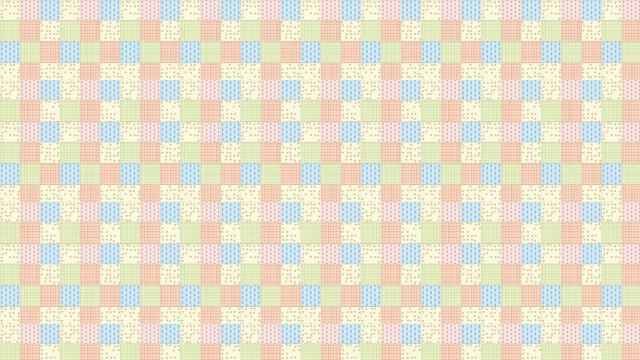
A WebGL 2 fragment shader for this pattern:

```glsl
#version 300 es
precision highp float;

uniform vec2 u_resolution;
out vec4 fragColor;

// Sizes as fractions of the canvas height
const float PATCH = 0.0557;
const float TILE_HEIGHT = 0.3384;
const int COLUMNS = 3;
const int ROWS = 6;

// Row edges from the top, as fractions of the tile height
const float ROW_EDGE[7] = float[7](0.0, 0.167, 0.340, 0.516, 0.659, 0.822, 1.0);

// Fabric kinds and their layout, row by row from the top
const int CREAM = 0, PINK = 1, BLUE = 2, GREEN = 3, SALMON = 4;
const int LAYOUT[18] = int[18](
    CREAM, PINK, BLUE,
    GREEN, SALMON, CREAM,
    BLUE, GREEN, SALMON,
    CREAM, SALMON, CREAM,
    CREAM, PINK, BLUE,
    GREEN, SALMON, CREAM);

const vec3 CREAM_COLOR = vec3(0.975, 0.975, 0.875);
const vec3 PINK_COLOR = vec3(0.955, 0.895, 0.875);
const vec3 PINK_MARK = vec3(0.90, 0.66, 0.66);
const vec3 BLUE_COLOR = vec3(0.83, 0.92, 0.955);
const vec3 BLUE_MARK = vec3(0.56, 0.74, 0.86);
const vec3 GREEN_COLOR = vec3(0.92, 0.945, 0.80);
const vec3 GREEN_THREAD = vec3(0.81, 0.87, 0.62);
const vec3 SALMON_COLOR = vec3(0.97, 0.86, 0.78);
const vec3 SALMON_THREAD = vec3(0.91, 0.68, 0.57);
const vec3 SPRIG_OLIVE = vec3(0.76, 0.79, 0.52);
const vec3 SPRIG_ROSE = vec3(0.90, 0.72, 0.60);
const vec3 SEAM_COLOR = vec3(0.78, 0.70, 0.61);

// Motif sizes in patch widths
const float SPRIG_COUNT = 5.0;
const float SPRIG_RADIUS = 0.045;
const float THREAD_COUNT = 7.0;
const float THREAD_WIDTH = 0.05;
const float SEAM_WIDTH = 0.024;
const float STITCH_COUNT = 6.0;
const float SEAM_STRENGTH = 0.6;
const float FAINT_SEAM = 0.15;

float hash(vec2 p) {
    vec3 q = fract(vec3(p.xyx) * 0.1031);
    q += dot(q, q.yzx + 33.33);
    return fract((q.x + q.y) * q.z);
}

// Coverage of the region where distance d is below zero
float cover(float d, float aa) {
    return 1.0 - smoothstep(-aa, aa, d);
}

// Threads along one axis, uneven in position and strength
float threads(float x, float seed, float aa) {
    float id = floor(x * THREAD_COUNT);
    float center = 0.5 + 0.3 * (hash(vec2(id, seed)) - 0.5);
    float d = abs(fract(x * THREAD_COUNT) - center) / THREAD_COUNT;
    float strength = mix(0.45, 1.0, hash(vec2(id + 19.0, seed)));
    return strength * cover(d - 0.5 * THREAD_WIDTH, aa);
}

vec3 plaid(vec2 q, vec3 base, vec3 thread, float seed, float aa) {
    float weave = threads(q.x, seed, aa) + threads(q.y, seed + 7.0, aa);
    return mix(base, thread, min(0.65 * weave, 1.0));
}

vec3 sprigs(vec2 q, float seed, float aa) {
    vec2 id = floor(q * SPRIG_COUNT);
    vec2 key = id + seed * 11.0;
    vec2 jitter = vec2(hash(key), hash(key + 41.0)) - 0.5;
    vec2 d = (fract(q * SPRIG_COUNT) - 0.5 - 0.45 * jitter) / SPRIG_COUNT;
    vec3 mark = mix(SPRIG_OLIVE, SPRIG_ROSE, step(0.5, hash(key + 73.0)));
    float present = step(0.2, hash(key + 97.0));
    return mix(CREAM_COLOR, mark, present * cover(length(d) - SPRIG_RADIUS, aa));
}

// Staggered upright marks in columns
float columnMarks(vec2 q, vec2 count, vec2 radius, float aa) {
    vec2 g = q * count;
    g.y += 0.5 * mod(floor(g.x), 2.0);
    vec2 d = (fract(g) - 0.5) / count;
    return cover((length(d / radius) - 1.0) * radius.x, aa);
}

vec3 fabric(int kind, vec2 q, float seed, float aa) {
    if (kind == CREAM) return sprigs(q, seed, aa);
    if (kind == GREEN) return plaid(q, GREEN_COLOR, GREEN_THREAD, seed, aa);
    if (kind == SALMON) return plaid(q, SALMON_COLOR, SALMON_THREAD, seed, aa);
    if (kind == BLUE) return mix(BLUE_COLOR, BLUE_MARK, columnMarks(q, vec2(5.0, 4.0), vec2(0.04, 0.075), aa));
    float stripe = 0.5 + 0.5 * cos(q.x * 6.2832 * 5.0);
    vec3 ground = mix(PINK_COLOR, vec3(0.98, 0.94, 0.92), 0.5 * stripe);
    return mix(ground, PINK_MARK, columnMarks(q, vec2(5.0, 5.0), vec2(0.042, 0.05), aa));
}

float stitches(float d, float along, float aa) {
    float dash = smoothstep(-0.5, 0.5, sin(along * 6.2832 * STITCH_COUNT));
    return mix(0.45, 1.0, dash) * cover(d - SEAM_WIDTH, 0.7 * aa);
}

void main() {
    vec2 p = gl_FragCoord.xy / u_resolution.y;
    p.y = 1.0 - p.y;
    float aa = 0.75 / (u_resolution.y * PATCH);

    // Find the patch within the repeat
    float x = p.x / PATCH;
    int column = int(mod(floor(x), float(COLUMNS)));
    float y = fract(p.y / TILE_HEIGHT);
    int row = 0;
    for (int i = 1; i < ROWS; i++) row += int(step(ROW_EDGE[i], y));
    float scale = TILE_HEIGHT / PATCH;
    vec2 q = vec2(fract(x), (y - ROW_EDGE[row]) * scale);
    float below = (ROW_EDGE[row + 1] - y) * scale;

    int index = row * COLUMNS + column;
    vec3 color = fabric(LAYOUT[index], q, float(index) + 1.0, aa);

    // Stitched seams, faint between the fourth and fifth rows
    bool faint = (row == 3 && below < q.y) || (row == 4 && q.y < below);
    float across = stitches(min(q.y, below), q.x, aa) * (faint ? FAINT_SEAM : SEAM_STRENGTH);
    float upright = stitches(min(q.x, 1.0 - q.x), q.y, aa) * 0.6 * SEAM_STRENGTH;
    color = mix(color, SEAM_COLOR, max(across, upright));
    fragColor = vec4(color, 1.0);
}
```
